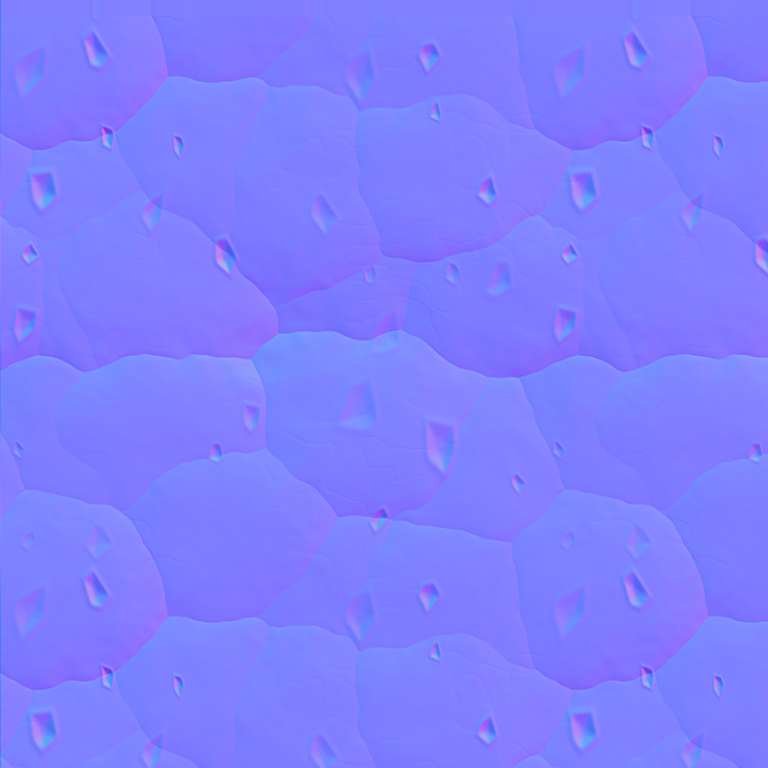
This texture map is drawn by a Shadertoy shader. Its source:

```glsl
// Tangent-space normal map of overlapping rounded boulders with small angular pits.

const float TILE = 0.703;        // size of one repeat in canvas units
const float STRIP = 0.98;        // above this height the surface is smeared flat
const float STONES = 4.0;        // boulder cells per repeat
const float PITS = 8.0;          // pit cells per repeat

vec3 hash3(vec2 cell) {
    vec3 v = fract(cell.xyx * vec3(0.1031, 0.1030, 0.0973));
    v += dot(v, v.yxz + 33.33);
    return fract((v.xxy + v.yzz) * v.zyx);
}

// Value noise that repeats after "period" cells
float tiledNoise(vec2 p, vec2 period, float seed) {
    vec2 i = floor(p), f = p - i;
    f = f * f * f * (f * (f * 6.0 - 15.0) + 10.0);
    vec2 a = mod(i, period) + seed, b = mod(i + 1.0, period) + seed;
    return mix(mix(hash3(a).x, hash3(vec2(b.x, a.y)).x, f.x),
               mix(hash3(vec2(a.x, b.y)).x, hash3(b).x, f.x), f.y);
}

float fbm(vec2 uv, float freq, float seed) {
    float sum = 0.0, amp = 1.0;
    for (int i = 0; i < 4; i++) {
        sum += amp * (tiledNoise(uv * freq, vec2(freq), seed) - 0.5);
        freq *= 2.0;
        amp *= 0.45;
        seed += 17.0;
    }
    return sum;
}

// Highest of many tilted domes, with a shallow groove where two meet
float boulders(vec2 uv) {
    vec2 p = uv * STONES, base = floor(p);
    float top = -1.0, second = -1.0;
    for (int y = -1; y <= 1; y++)
    for (int x = -1; x <= 1; x++) {
        vec2 cell = base + vec2(x, y), id = mod(cell, STONES);
        vec3 place = hash3(id + 5.0), lean = hash3(id + 71.0);
        vec2 d = (p - cell - 0.1 - 0.8 * place.xy) * TILE / STONES;
        float r = length(d * vec2(0.8, 1.0));
        float h = 0.004 * place.z - 2.6 * r * r * r + dot(d, lean.xy - 0.5) * 0.06;
        second = max(second, min(top, h));
        top = max(top, h);
    }
    return top - 0.0003 * exp((second - top) / 0.0005);
}

// Signed distance to a random five-sided outline, relative to its radius
float polygon(vec2 d, vec2 seed) {
    float dist = -1.0;
    for (int k = 0; k < 5; k++) {
        vec3 rnd = hash3(seed + float(k) * 13.0);
        float a = 1.2566 * (float(k) + 0.7 * rnd.x);
        float side = dot(d, vec2(cos(a), sin(a))) - 0.7 - 0.35 * rnd.y;
        float blend = max(0.3 - abs(dist - side), 0.0);
        dist = max(dist, side) + blend * blend / 1.2;
    }
    return dist;
}

// Scattered pits with a tilted floor and a faint raised rim
float pits(vec2 uv) {
    vec2 p = uv * PITS, base = floor(p);
    float h = 0.0;
    for (int y = -1; y <= 1; y++)
    for (int x = -1; x <= 1; x++) {
        vec2 cell = base + vec2(x, y), id = mod(cell, PITS);
        vec3 place = hash3(id + 131.0), form = hash3(id + 211.0);
        if (place.z > 0.45) continue;
        float radius = mix(0.008, 0.024, form.x * form.x);
        float depth = mix(0.06, 0.26, form.y) * mix(1.5, 0.8, form.x);
        vec2 d = (p - cell - 0.2 - 0.6 * place.xy) * TILE / PITS / radius;
        d = vec2(d.x * 1.35 + d.y * (form.z - 0.5) * 0.8, d.y * 0.9);
        float t = polygon(d, id + 307.0);
        float inside = 1.0 - smoothstep(-0.65, 0.2, t);
        float rim = exp(-18.0 * (t - 0.22) * (t - 0.22));
        float tilt = dot(d, form.zx - 0.5) * 0.6;
        h += depth * radius * (inside * (tilt - 0.8) + 0.18 * rim);
    }
    return h;
}

// Thin creases that fade in and out
float creases(vec2 uv) {
    float n = tiledNoise(uv * vec2(16.0, 26.0), vec2(16.0, 26.0), 401.0);
    float mask = smoothstep(0.4, 0.75, tiledNoise(uv * 7.0, vec2(7.0), 457.0));
    return -0.00016 * mask * pow(1.0 - abs(2.0 * n - 1.0), 8.0);
}

float surface(vec2 p) {
    vec2 uv = p / TILE;
    vec2 warp = vec2(fbm(uv, 6.0, 503.0), fbm(uv, 6.0, 607.0));
    return boulders(uv + 0.05 * warp) + pits(uv)
         + creases(uv + 0.06 * warp.yx) + 0.0006 * fbm(uv + 0.03 * warp, 12.0, 701.0);
}

void mainImage(out vec4 fragColor, in vec2 fragCoord) {
    vec2 p = fragCoord / iResolution.xy;
    vec2 q = vec2(p.x, min(p.y, STRIP));
    vec2 e = vec2(0.0012, 0.0);
    vec2 slope = vec2(surface(q + e.xy) - surface(q - e.xy),
                      surface(q + e.yx) - surface(q - e.yx)) / (2.0 * e.x);

    // Smeared strip at the top, hard seam along the left side
    slope *= mix(1.0, 0.3, smoothstep(STRIP - 0.001, STRIP + 0.001, p.y));
    float seam = 1.0 - smoothstep(0.0005, 0.002, p.x);
    slope.x += seam * 0.9 * (tiledNoise(vec2(0.5, p.y * 6.0), vec2(6.0), 809.0) - 0.4);

    vec3 normal = normalize(vec3(-slope - vec2(0.0, 0.005), 1.0));
    fragColor = vec4(0.5 + 0.5 * normal, 1.0);
}
```
